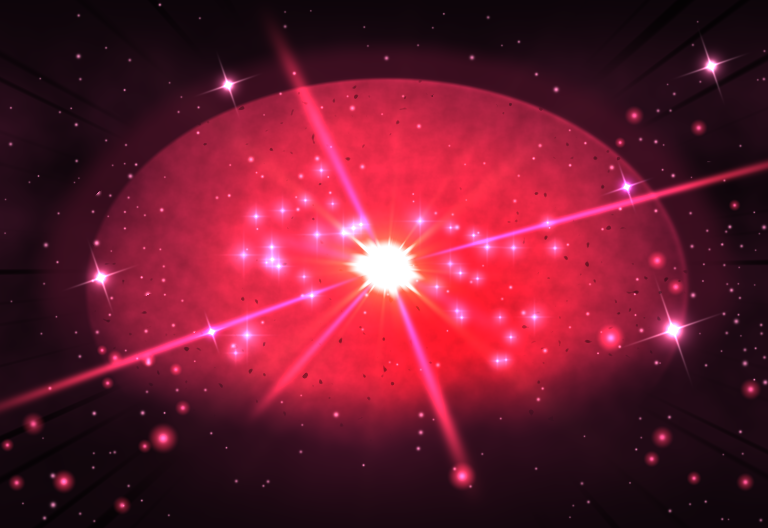
This background is drawn by a WebGL 1 fragment shader. Its source:

```glsl
precision highp float;
// Crimson dome of light with a white starburst, crossing beams, flares and drifting sparks.
uniform vec2 u_resolution;

// Layout, in canvas heights
const vec2 CORE = vec2(0.733, 0.494);
const vec2 DOME = vec2(0.733, 0.45);
const vec2 DOME_RADII = vec2(0.575, 0.405);
const float CORE_RADIUS = 0.045;
const float TILT = 0.33;
const float SPARKLES = 36.0;
const float ORBS = 22.0;

// Colours
const vec3 NIGHT = vec3(0.05, 0.018, 0.038);
const vec3 HAZE = vec3(0.24, 0.07, 0.15);
const vec3 WINE = vec3(0.32, 0.07, 0.16);
const vec3 ROSE = vec3(0.64, 0.13, 0.25);
const vec3 CRIMSON = vec3(0.91, 0.17, 0.29);
const vec3 HOT_RED = vec3(0.98, 0.08, 0.14);
const vec3 MAGENTA = vec3(0.95, 0.22, 0.75);
const vec3 PINK = vec3(0.96, 0.38, 0.65);
const vec3 ORANGE = vec3(1.0, 0.62, 0.14);
const vec3 VIOLET = vec3(0.72, 0.25, 1.0);

vec2 hash2(vec2 p) {
  p = vec2(dot(p, vec2(127.1, 311.7)), dot(p, vec2(269.5, 183.3)));
  return fract(sin(p) * 43758.5);
}

float slope(vec2 i, vec2 f, vec2 corner) {
  return dot(hash2(i + corner) * 2.0 - 1.0, f - corner);
}

float gnoise(vec2 p) {
  vec2 i = floor(p), f = fract(p), u = f * f * (3.0 - 2.0 * f), e = vec2(1.0, 0.0);
  return mix(mix(slope(i, f, e.yy), slope(i, f, e.xy), u.x),
             mix(slope(i, f, e.yx), slope(i, f, e.xx), u.x), u.y);
}

float fbm(vec2 p) {
  float sum = 0.0, amp = 0.6;
  for (int i = 0; i < 4; i++) {
    sum += amp * gnoise(p);
    p = p * 2.07 + 7.3;
    amp *= 0.5;
  }
  return sum;
}

float blob(vec2 q, float radius) { return exp(-dot(q, q) / (radius * radius)); }

// Beam from the core, widening and reddening outward
vec3 beam(vec2 q, vec2 reach, float width, float power) {
  float len = length(reach);
  vec2 dir = reach / len;
  float t = dot(q, dir) / len;
  float across = (q.x * dir.y - q.y * dir.x) / (width * (0.3 + max(t, 0.0)));
  float fade = smoothstep(0.02, 0.2, t) * (1.0 - smoothstep(0.55, 1.05, t));
  return mix(MAGENTA, CRIMSON, smoothstep(0.2, 0.7, t)) * exp(-across * across) * fade * power;
}

// Thin tapering arms around a bright point
float crossStar(vec2 q, float size, float tilt) {
  float c = cos(tilt), s = sin(tilt);
  vec2 a = abs(vec2(c * q.x + s * q.y, c * q.y - s * q.x));
  vec2 taper = max(1.0 - a / size, 0.0);
  return 0.7 * dot(taper * taper, exp(-a.yx * a.yx / 0.000004)) + 1.6 * blob(q, size * 0.1);
}

vec3 flare(vec2 q, float size, vec3 tint) {
  return crossStar(q, size, TILT) * mix(tint, vec3(1.0), 0.5) + tint * 0.65 * blob(q, size * 0.24);
}

vec3 orb(vec2 q, float radius) {
  return CRIMSON * 0.5 * (1.0 - smoothstep(radius * 0.35, radius, length(q)))
    + PINK * blob(q, radius * 0.25);
}

// One random speck per grid cell
float dust(vec2 p, float cells, float density) {
  vec2 g = p * cells, id = floor(g), h = hash2(id + cells);
  vec2 q = (fract(g) - 0.25 - 0.5 * h) / cells;
  float shown = step(hash2(id + 31.7).x, density);
  return shown * blob(q, mix(0.0016, 0.005, h.x * h.y)) * (0.4 + 0.6 * h.y);
}

void main() {
  vec2 p = gl_FragCoord.xy / u_resolution.y, q = p - CORE;
  float r = length(q);
  vec2 dir = q / max(r, 0.0001);

  // Cloudy surround with dark radial streaks
  float cloud = fbm(p * 4.0), grain = fbm(p * 30.0);
  float band = smoothstep(-0.05, 0.4, p.y) * (1.0 - smoothstep(0.75, 1.02, p.y));
  vec3 col = mix(NIGHT, HAZE, clamp(0.5 + cloud * 1.3, 0.0, 1.0) * band);
  float streak = smoothstep(0.12, 0.4, gnoise(dir * 38.0));
  col *= 1.0 - 0.7 * streak * smoothstep(0.5, 0.75, r);
  col += WINE * 0.6 * blob(q * vec2(0.55, 1.0) + vec2(0.0, 0.25), 0.2);

  // Dome: halo, lit body and rim, dissolving at the bottom
  float d = length((p - DOME) / DOME_RADII);
  float ground = smoothstep(0.13, 0.32, p.y - 0.4 * q.x * q.x + 0.1 * cloud);
  col = mix(col, WINE * 0.85, (1.0 - smoothstep(1.07, 1.2, d)) * ground * 0.7);
  float heat = 1.0 - length(q * vec2(1.0, 1.25)) / 0.62 + 0.16 * cloud;
  vec3 body = mix(WINE, ROSE, smoothstep(0.02, 0.33, heat));
  body = mix(body, CRIMSON, smoothstep(0.26, 0.56, heat));
  body = mix(body, HOT_RED, 0.9 * blob(q - vec2(0.12, -0.1), 0.19));
  body *= 1.0 + 0.25 * grain - 0.4 * smoothstep(0.32, 0.5, gnoise(p * 75.0)) * step(0.0, cloud);
  col = mix(col, body, (1.0 - smoothstep(0.98, 1.0, d)) * ground);
  float rim = (d - 0.985) / 0.014;
  col += ROSE * 0.16 * exp(-rim * rim) * ground * smoothstep(-0.5, 0.4, q.x);

  // Fine spokes and main beams
  float spokes = max(gnoise(dir * 6.0), 0.0);
  col += mix(ORANGE, PINK, 0.4) * spokes * spokes * 1.3 * exp(-r * 6.0);
  col += beam(q, vec2(-0.235, 0.49), 0.014, 0.65) + beam(q, vec2(0.92, 0.247), 0.008, 0.9);
  col += beam(q, vec2(-0.85, -0.307), 0.009, 0.85) + beam(q, vec2(0.168, -0.44), 0.014, 0.85);
  col += beam(q, vec2(-0.27, -0.3), 0.009, 0.65) + beam(q, vec2(0.33, -0.18), 0.02, 0.25);
  col += beam(q, vec2(-0.33, 0.085), 0.016, 0.3);

  // Soft sparkles fanning out on both sides
  for (float i = 0.0; i < SPARKLES; i++) {
    vec2 h = hash2(vec2(i, 4.2)), k = hash2(vec2(i, 9.1));
    float angle = (h.x - 0.4) * 1.8, side = mod(i, 2.0) * 2.0 - 1.0;
    vec2 s = q - (0.08 + 0.25 * h.y) * vec2(side * cos(angle), sin(angle));
    float size = mix(0.018, 0.075, k.x * k.x);
    col += mix(PINK, vec3(0.75, 0.6, 1.0), k.y)
      * (0.35 * crossStar(s, size, 0.0) + 0.5 * blob(s, 0.008 + size * 0.22));
  }

  // Red orbs at the sides, then larger ones
  for (float i = 0.0; i < ORBS; i++) {
    vec2 h = hash2(vec2(i, 17.3));
    float right = mod(i, 2.0);
    vec2 c = vec2(0.45 * h.x + right * (1.13 - 0.15 * h.x), 0.04 + h.y * (0.3 + 0.45 * right));
    col += orb(p - c, 0.011 + 0.014 * fract(h.x * 7.0)) * 0.7;
  }
  col += orb(p - vec2(0.309, 0.17), 0.032) + orb(p - vec2(0.875, 0.098), 0.03);
  col += orb(p - vec2(1.157, 0.36), 0.03) + orb(p - vec2(0.121, 0.088), 0.025);

  // Dust, thickest at left and right
  float swarm = blob(p - vec2(0.23, 0.58), 0.13) + blob(p - vec2(1.39, 0.44), 0.14);
  float specks = dust(p, 17.0, 0.25) + dust(p, 31.0, 0.12 + 0.5 * swarm);
  col += mix(PINK, vec3(1.0), 0.3) * specks * 0.85;

  // Tilted flares
  col += flare(p - vec2(0.432, 0.839), 0.075, PINK) + flare(p - vec2(1.347, 0.875), 0.085, PINK);
  col += flare(p - vec2(0.191, 0.474), 0.085, PINK) + flare(p - vec2(1.275, 0.375), 0.125, PINK);
  col += flare(p - vec2(1.187, 0.646), 0.06, VIOLET) + flare(p - vec2(0.401, 0.371), 0.05, VIOLET);

  // Jagged white core with an orange fringe
  float reach = CORE_RADIUS * (1.0 + 1.4 * max(gnoise(dir * 3.7 + 3.1), 0.0) + 2.2 * spokes * spokes);
  col += ORANGE * 0.85 * blob(q, reach * 1.4) + CRIMSON * 0.15 * blob(q, 0.15);
  col = mix(col, vec3(1.0), 1.0 - smoothstep(0.85, 1.25, r / reach));
  gl_FragColor = vec4(min(col, 1.0), 1.0);
}
```
